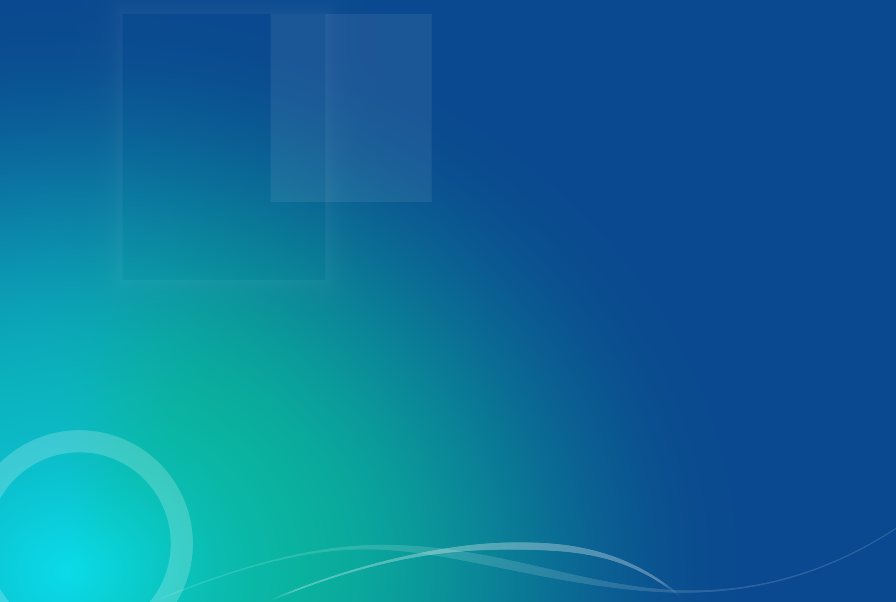
This background is drawn by a Shadertoy shader. Its source:

```glsl
// Cyan glow in the lower left fading through teal into deep blue,
// overlaid with translucent panels, a ring and two tapered ribbons.
// Shapes are distance functions; ribbons follow cubic Hermite curves.

const vec3 WHITE = vec3(1.0);
const vec3 CYAN = vec3(0.04, 0.87, 0.93);
const vec3 GREEN_TEAL = vec3(0.04, 0.70, 0.62);
const vec3 BLUE_TEAL = vec3(0.045, 0.70, 0.745);
const vec3 NAVY = vec3(0.04, 0.287, 0.56);

// Coverage of a shape from its signed distance
float fill(float dist, float pixel) {
    return 1.0 - smoothstep(-0.5 * pixel, 0.5 * pixel, dist);
}

float boxDistance(vec2 p, vec2 center, vec2 halfSize) {
    vec2 d = abs(p - center) - halfSize;
    return length(max(d, 0.0)) + min(max(d.x, d.y), 0.0);
}

float ringDistance(vec2 p, vec2 center, float radius, float halfWidth) {
    return abs(length(p - center) - radius) - halfWidth;
}

// Height at x of a cubic from point a to point b with end slopes
float hermite(float x, vec2 a, vec2 b, float slopeA, float slopeB) {
    float span = b.x - a.x;
    float t = clamp((x - a.x) / span, 0.0, 1.0);
    float s = 1.0 - t;
    return mix(a.y, b.y, t * t * (3.0 - 2.0 * t))
         + span * t * s * (slopeA * s - slopeB * t);
}

// Half width swelling around a peak
float taper(float x, float peak, float spread, float thin, float swell) {
    float d = (x - peak) / spread;
    return thin + swell * exp(-d * d);
}

float longWave(float x) {
    vec2 start = vec2(0.252, 0.0), crest = vec2(0.62, 0.091);
    vec2 trough = vec2(1.143, 0.0174), end = vec2(1.488, 0.122);
    if (x < crest.x) return hermite(x, start, crest, 0.4, 0.0);
    if (x < trough.x) return hermite(x, crest, trough, 0.0, 0.0);
    return hermite(x, trough, end, 0.0, 0.65);
}

float archWave(float x) {
    vec2 start = vec2(0.442, 0.0), crest = vec2(0.853, 0.093);
    vec2 end = vec2(1.134, 0.006);
    if (x < crest.x) return hermite(x, start, crest, 0.42, 0.0);
    return hermite(x, crest, end, 0.0, -0.85);
}

// Elliptical glow, greener to the right and bluer upwards
vec3 background(vec2 p) {
    vec2 q = (p - vec2(0.116, 0.05)) / vec2(1.134, 0.95);
    float r = length(q);
    float upward = 1.0 - smoothstep(-0.15, 0.6, q.x / max(r, 0.001));
    vec3 teal = mix(GREEN_TEAL, BLUE_TEAL, upward);
    vec3 color = mix(CYAN, teal, smoothstep(-0.08, 0.4, r));
    color = mix(color, teal, clamp(r / 0.36, 0.0, 1.0) * 0.5);
    return mix(color, NAVY, smoothstep(0.28, 1.0, r));
}

void mainImage(out vec4 fragColor, in vec2 fragCoord) {
    float pixel = 1.0 / iResolution.y;
    vec2 p = fragCoord * pixel;
    vec3 color = background(p);

    // Panel with an outer glow
    float frame = boxDistance(p, vec2(0.372, 0.756), vec2(0.1686, 0.221));
    float halo = exp(-max(frame, 0.0) / 0.02) * (1.0 - fill(frame, pixel));
    color = mix(color, WHITE, 0.05 * halo);

    // Translucent panel
    float panel = boxDistance(p, vec2(0.5833, 0.8207), vec2(0.1337, 0.156));
    color = mix(color, WHITE, 0.07 * fill(panel, pixel));

    // Ring
    float ring = ringDistance(p, vec2(0.132, 0.097), 0.17, 0.0184);
    color = mix(color, WHITE, 0.2 * fill(ring, pixel));

    // Long ribbon running off the right edge
    float width = taper(p.x, 0.83, 0.21, 0.0012, 0.007);
    float ribbon = fill(abs(p.y - longWave(p.x)) - width, pixel);
    ribbon *= smoothstep(0.25, 0.29, p.x);
    color = mix(color, WHITE, 0.14 * ribbon);

    // Brighter arched ribbon
    width = taper(p.x, 0.88, 0.17, 0.0016, 0.0046);
    ribbon = fill(abs(p.y - archWave(p.x)) - width, pixel);
    ribbon *= smoothstep(0.44, 0.5, p.x) * (1.0 - smoothstep(1.09, 1.135, p.x));
    color = mix(color, WHITE, 0.3 * ribbon);

    fragColor = vec4(color, 1.0);
}
```
